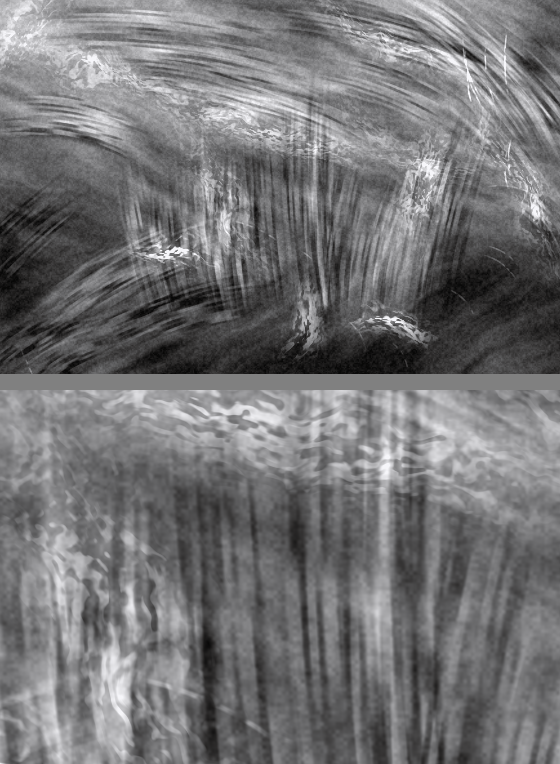
Top: the whole. Bottom: its middle third, enlarged.
A Shadertoy shader for this texture:

```glsl
float hash(vec2 p) {
    vec3 q = fract(vec3(p.xyx) * 0.1031);
    q += dot(q, q.yzx + 33.33);
    return fract((q.x + q.y) * q.z);
}

float noise(vec2 p) {
    vec2 cell = floor(p), f = fract(p);
    f = f * f * (3.0 - 2.0 * f);
    float low = mix(hash(cell), hash(cell + vec2(1, 0)), f.x);
    float high = mix(hash(cell + vec2(0, 1)), hash(cell + 1.0), f.x);
    return mix(low, high, f.y);
}

float fbm(vec2 p) {
    float sum = 0.0, weight = 0.5;
    for (int i = 0; i < 5; i++) {
        sum += weight * noise(p);
        p = mat2(1.6, 1.2, -1.2, 1.6) * p + 7.3;
        weight *= 0.5;
    }
    return sum;
}

// Coordinates along and across a direction
vec2 alongAcross(vec2 p, float angle) {
    vec2 dir = vec2(cos(angle), sin(angle));
    return vec2(dot(p, dir), dot(p, vec2(-dir.y, dir.x)));
}

// One bent eraser stroke with fine bristle lines and ragged ends
float wipe(vec2 p, vec2 size, float angle, float bend, float lift, float seed) {
    vec2 q = alongAcross(p, angle);
    float t = q.x / size.x;
    q.y += bend * t * t;
    float ragged = 0.4 * noise(vec2(q.y * 70.0, seed));
    float mask = 1.0 - smoothstep(0.7, 1.0, abs(q.y) / size.y);
    mask *= 1.0 - smoothstep(0.4, 1.0, abs(t) + ragged);
    float fine = smoothstep(0.2, 0.8, noise(vec2(q.y * 150.0 + seed, t * 4.0)));
    float broad = noise(vec2(q.y * 45.0 - seed, t * 1.5));
    float worn = 0.5 + noise(q * vec2(14.0, 24.0) + seed);
    return mask * (lift + worn * (0.2 * (fine - 0.5) + 0.16 * (broad - 0.5)));
}

// A scattered family of strokes; fan turns them with their position
float wipes(vec2 p, int count, vec2 center, vec2 spread, vec2 size,
            float angle, float fan, float bend, float seed) {
    float sum = 0.0;
    for (int i = 0; i < count; i++) {
        float id = float(i) + seed;
        vec2 rnd = vec2(hash(vec2(id, 1.7)), hash(vec2(id, 8.3)));
        vec2 offset = 2.0 * vec2((float(i) + rnd.x) / float(count), rnd.y) - 1.0;
        offset *= spread;
        float turn = angle + fan * offset.x + 0.2 * (rnd.y - 0.5);
        float lift = 0.17 * hash(vec2(id, 4.1)) - 0.08;
        sum += wipe(p - center - offset, size * (0.65 + 0.7 * rnd.yx),
                    turn, bend * (0.5 + rnd.x), lift, id);
    }
    return sum;
}

// Broken patch of chalk dust: soft haze with crisp sparse flecks
float dust(vec2 p, vec2 center, vec2 size, float angle) {
    vec2 q = alongAcross(p - center, angle);
    q += 0.09 * (vec2(fbm(p * 8.0), fbm(p * 8.0 + 31.0)) - 0.5);
    float body = exp(-dot(q / size, q / size));
    float streaks = fbm(q * vec2(16.0, 48.0) + center * 50.0);
    float flecks = 0.55 * streaks + 0.45 * noise(q * vec2(110.0, 200.0));
    float haze = 0.35 * smoothstep(0.25, 0.7, streaks);
    return body * (haze + smoothstep(0.46, 0.66, flecks));
}

// Soft round falloff
float blob(vec2 p, vec2 center, vec2 size) {
    vec2 q = (p - center) / size;
    return exp(-dot(q, q));
}

// Thin tapered chalk line, worn into dashes
float scratch(vec2 p, vec2 center, float halfLength, float angle, float bend) {
    vec2 q = alongAcross(p - center, angle);
    float t = q.x / halfLength;
    float d = abs(q.y + bend * t * t);
    float line = 1.0 - smoothstep(0.0006, 0.0036, d);
    return line * (1.0 - smoothstep(0.5, 1.0, abs(t))) * smoothstep(0.25, 0.7, noise(p * 90.0));
}

void mainImage(out vec4 fragColor, in vec2 fragCoord) {
    vec2 p = fragCoord / iResolution.y;
    vec2 warped = p + 0.15 * (vec2(fbm(p * 3.0), fbm(p * 3.0 + 19.0)) - 0.5);

    // Board light, cloudy residue and faint rubbed streaks
    float tone = mix(0.17, 0.53, smoothstep(-0.05, 1.0, p.y));
    tone += 0.4 * (fbm(warped * 4.0 + 4.0) - 0.48);
    float falling = fbm(alongAcross(warped, -0.4) * vec2(5.0, 30.0));
    float rising = fbm(alongAcross(warped, 0.55) * vec2(5.0, 30.0) + 40.0);
    float low = smoothstep(0.55, 0.2, p.y + 0.3 * (noise(p * 4.0) - 0.5));
    tone += 0.36 * (mix(falling, rising, low) - 0.48);
    tone += 0.18 * blob(p, vec2(0.05, 1.0), vec2(0.4, 0.2));
    tone += 0.1 * blob(p, vec2(0.85, 0.4), vec2(0.4, 0.25));
    tone -= 0.12 * blob(warped, vec2(0.15, 0.42), vec2(0.2, 0.15));
    tone -= 0.16 * blob(warped, vec2(1.27, 0.2), vec2(0.16, 0.1));
    tone -= 0.18 * blob(warped, vec2(0.92, 0.02), vec2(0.2, 0.08));
    tone -= 0.16 * blob(warped, vec2(1.5, 0.95), vec2(0.15, 0.15));

    // Stroke families: top sweeps, central pulls, right arcs, low left
    tone += wipes(p, 10, vec2(0.68, 0.8), vec2(0.55, 0.15), vec2(0.38, 0.07), -0.25, -0.3, 0.07, 3.0);
    tone += wipes(p, 13, vec2(0.8, 0.4), vec2(0.43, 0.08), vec2(0.36, 0.065), 1.57, -0.65, 0.03, 27.0);
    tone += wipes(p, 7, vec2(1.36, 0.65), vec2(0.14, 0.25), vec2(0.3, 0.065), -0.85, 0.0, 0.07, 51.0);
    tone += wipes(p, 7, vec2(0.25, 0.18), vec2(0.3, 0.15), vec2(0.25, 0.07), 0.5, -0.8, 0.03, 73.0);

    // Chalk dust along the diagonal band and in bright spots
    float chalk = 0.0;
    for (int i = 0; i < 7; i++) {
        float id = float(i);
        vec2 rnd = vec2(hash(vec2(id, 5.0)), hash(vec2(id, 9.0)));
        vec2 center = vec2(0.25 + 0.15 * id, 0.84 - 0.045 * id + 0.12 * (rnd.x - 0.5));
        chalk += (0.1 + 0.2 * rnd.y) * dust(p, center, vec2(0.13, 0.045), -0.15 - 0.5 * rnd.x);
    }
    chalk += 0.24 * dust(p, vec2(0.6, 0.46), vec2(0.2, 0.06), -1.05);
    chalk += 0.32 * dust(p, vec2(1.14, 0.5), vec2(0.15, 0.06), 1.4);
    chalk += 0.6 * dust(p, vec2(0.47, 0.32), vec2(0.09, 0.04), -0.3);
    chalk += 0.6 * dust(p, vec2(1.05, 0.12), vec2(0.08, 0.035), -0.3);
    chalk += 0.4 * dust(p, vec2(0.81, 0.14), vec2(0.08, 0.04), 1.3);
    chalk += 0.26 * dust(p, vec2(1.0, 0.89), vec2(0.2, 0.045), -0.45);
    chalk += 0.3 * dust(p, vec2(1.4, 0.5), vec2(0.22, 0.05), -1.1);
    chalk += 0.22 * dust(p, vec2(0.08, 0.93), vec2(0.16, 0.05), 0.9);

    // Scattered chalk lines: steep at the right, faint arcs elsewhere
    for (int i = 0; i < 16; i++) {
        float id = float(i);
        vec2 rnd = vec2(hash(vec2(id, 12.0)), hash(vec2(id, 29.0)));
        vec2 steep = vec2(1.47 - 0.25 * rnd.x, 0.5 + 0.4 * rnd.y);
        bool right = i < 7;
        vec2 center = right ? steep : rnd * vec2(1.5, 1.0);
        float angle = right ? 1.25 + 0.7 * rnd.x : 2.0 * rnd.y - 1.2;
        chalk += (right ? 0.38 : 0.2) * scratch(p, center, 0.05 + 0.06 * rnd.y, angle, 0.02 * rnd.x);
    }

    // Fine grain and neutral tint
    float grain = noise(p * 290.0) + noise(p * 130.0) - 1.0;
    tone = max(tone, 0.07) + chalk + 0.08 * grain;
    tone = clamp(tone, 0.03, 0.97);
    vec3 tint = mix(vec3(1.03, 0.99, 0.98), vec3(0.995, 0.995, 1.01), smoothstep(0.05, 0.4, tone));
    fragColor = vec4(tone * tint, 1.0);
}
```
